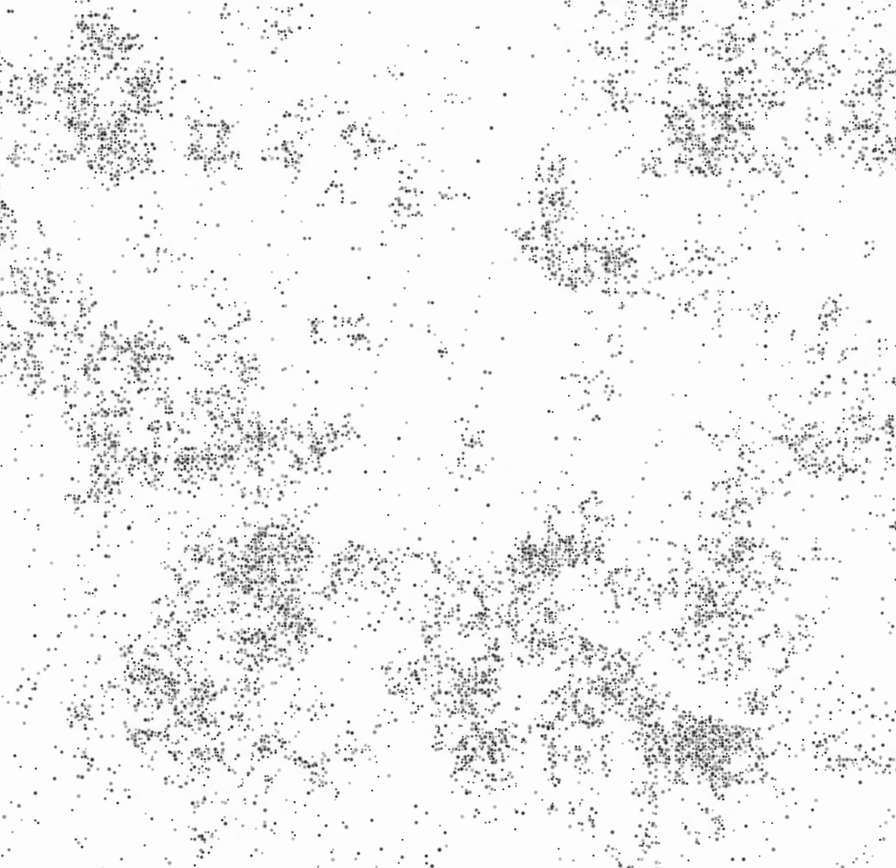
A Shadertoy shader for this texture:

```glsl
// Fine dark specks scattered over near-white paper in ragged clusters.
// Each cell of a dense grid may hold one soft grain; a fractal noise field
// sets the chance of a grain, so specks crowd in some places and thin in others.

const float GRAIN_CELLS   = 260.0;  // grid cells per canvas height
const float GRAIN_JITTER  = 0.6;    // wander inside the cell
const float RADIUS_MIN    = 0.5;    // grain radius, in cells
const float RADIUS_MAX    = 1.0;
const float INK_MIN       = 0.3;    // grain strength
const float INK_MAX       = 1.0;
const float STRAY_CHANCE  = 0.012;  // lone grains between clusters
const float CROWD_CHANCE  = 0.9;    // grains in the densest clusters
const float CLUSTER_LOW   = 0.47;   // field value where clusters begin
const float CLUSTER_HIGH  = 0.80;   // field value where they are full
const float CLUSTER_SCALE = 7.0;    // largest clusters per canvas height
const float ROUGHNESS     = 0.85;   // weight of each finer octave
const int   OCTAVES       = 5;
const float HAZE          = 0.03;   // faint grey smudges in the paper
const vec3  PAPER_COLOUR  = vec3(0.993);
const vec3  INK_COLOUR    = vec3(0.06);

float hash(vec2 p) {
    return fract(sin(dot(p, vec2(127.1, 311.7))) * 43758.5453);
}

float valueNoise(vec2 p) {
    vec2 i = floor(p);
    vec2 f = fract(p);
    f = f * f * (3.0 - 2.0 * f);
    float bottom = mix(hash(i), hash(i + vec2(1.0, 0.0)), f.x);
    float top = mix(hash(i + vec2(0.0, 1.0)), hash(i + vec2(1.0, 1.0)), f.x);
    return mix(bottom, top, f.y);
}

// Fractal field from 0 to 1 that gathers the grains
float clusterField(vec2 uv) {
    vec2 p = uv * CLUSTER_SCALE;
    float sum = 0.0;
    float total = 0.0;
    float weight = 1.0;
    for (int i = 0; i < OCTAVES; i++) {
        sum += weight * valueNoise(p);
        total += weight;
        weight *= ROUGHNESS;
        p = p * 2.03 + vec2(17.3, 9.1);
    }
    return sum / total;
}

// Darkness at p (in cells) from the grain owned by one cell
float grain(vec2 cell, vec2 p) {
    float field = clusterField((cell + 0.5) / GRAIN_CELLS);
    float crowd = smoothstep(CLUSTER_LOW, CLUSTER_HIGH, field);
    float chance = STRAY_CHANCE + CROWD_CHANCE * crowd;
    if (hash(cell + 3.7) > chance) return 0.0;

    vec2 jitter = vec2(hash(cell + 11.3), hash(cell + 23.9)) - 0.5;
    vec2 centre = cell + 0.5 + GRAIN_JITTER * jitter;
    float radius = mix(RADIUS_MIN, RADIUS_MAX, hash(cell + 37.1));
    float ink = mix(INK_MIN, INK_MAX, hash(cell + 51.7));
    return ink * (1.0 - smoothstep(0.0, radius, length(p - centre)));
}

void mainImage(out vec4 fragColor, in vec2 fragCoord) {
    vec2 uv = fragCoord / iResolution.y;
    vec2 p = uv * GRAIN_CELLS;
    vec2 home = floor(p);

    // Light left after passing the grains of the nearby cells
    float light = 1.0;
    for (int y = -1; y <= 1; y++) {
        for (int x = -1; x <= 1; x++) {
            light *= 1.0 - grain(home + vec2(x, y), p);
        }
    }

    // Paper with a trace of haze around the clusters
    float haze = HAZE * smoothstep(CLUSTER_LOW, CLUSTER_HIGH, clusterField(uv));
    vec3 colour = mix(INK_COLOUR, PAPER_COLOUR - haze, light);
    fragColor = vec4(colour, 1.0);
}
```
